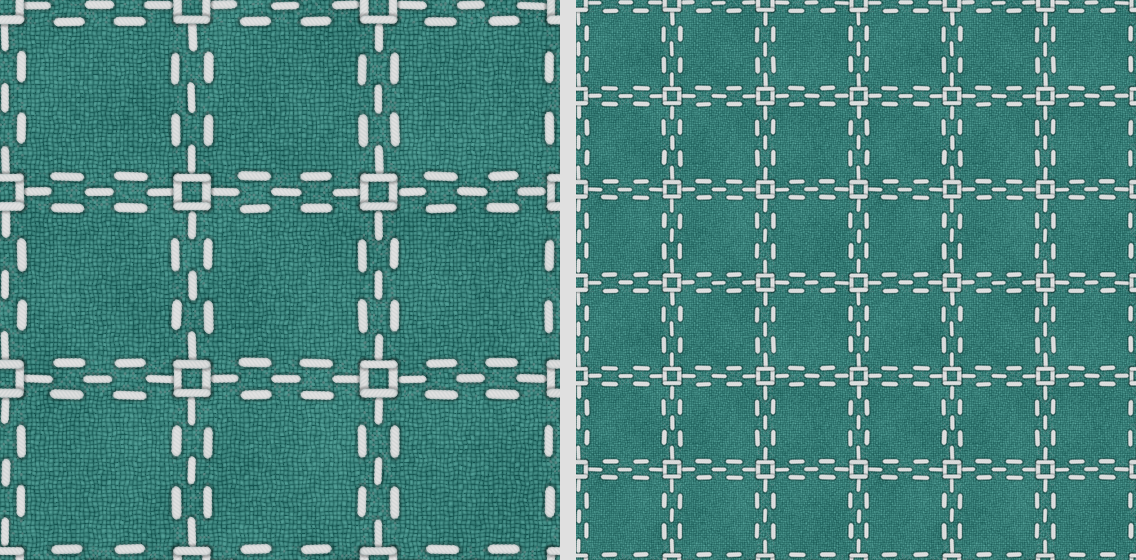
Left: one tile. Right: repeated 2 by 2.
Give the GLSL for this pattern, as a three.js fragment shader.

```glsl
// Teal plain-weave cloth with a three by three grid of white hand stitching.
// Each grid line is three staggered rows of running stitch, with a stitched
// square at every crossing; wrapping hashes and gradient noise vary the cloth.
varying vec2 vUv;

const float PI = 3.14159265;
const float CELLS = 3.0;
const float THREADS = 126.0;
const vec2 GRID_ORIGIN = vec2(0.0095, -0.0095);
const vec3 CLOTH_DARK = vec3(0.13, 0.39, 0.37);
const vec3 CLOTH_LIGHT = vec3(0.28, 0.57, 0.54);
const vec3 PINHOLE = vec3(0.39, 0.55, 0.54);
const vec3 YARN_SHADE = vec3(0.62, 0.69, 0.69);
const vec3 YARN_LIGHT = vec3(0.86, 0.865, 0.865);

float hash(vec2 p) {
  vec3 q = fract(p.xyx * 0.1031);
  q += dot(q, q.yzx + 33.33);
  return fract((q.x + q.y) * q.z);
}

float corner(vec2 cell, vec2 offset, float period, float seed) {
  float angle = 2.0 * PI * hash(mod(cell, period) + seed);
  return dot(vec2(cos(angle), sin(angle)), offset);
}

// Gradient noise, about -0.7 to 0.7, repeating after a whole period.
float gradientNoise(vec2 uv, float period, float seed) {
  vec2 p = uv * period;
  vec2 i = floor(p);
  vec2 f = p - i;
  vec2 s = f * f * f * (f * (f * 6.0 - 15.0) + 10.0);
  vec2 e = vec2(1.0, 0.0);
  float low = mix(corner(i, f, period, seed), corner(i + e, f - e, period, seed), s.x);
  float high = mix(corner(i + e.yx, f - e.yx, period, seed),
                   corner(i + 1.0, f - 1.0, period, seed), s.x);
  return mix(low, high, s.y);
}

// Plain weave: rounded threads that alternately pass over and under.
vec3 cloth(vec2 uv, float laneMask) {
  vec2 sway = vec2(gradientNoise(uv, 42.0, 11.0), gradientNoise(uv, 42.0, 23.0));
  vec2 p = uv * THREADS + 0.6 * sway;
  vec2 knot = mod(floor(p), THREADS);
  vec2 f = fract(p) - 0.5;
  float warpOnTop = mod(knot.x + knot.y, 2.0);
  vec2 local = mix(f, f.yx, warpOnTop);
  float body = sqrt(max(cos(PI * local.y), 0.0));
  float crown = 0.45 + 0.55 * cos(PI * local.x);
  float tone = 1.5 * body * crown - 0.42;
  tone += 0.16 * (warpOnTop - 0.5) + 0.35 * (hash(knot + 5.0) - 0.5);
  tone += 0.25 * gradientNoise(uv, 6.0, 37.0) + 0.3 * gradientNoise(uv, 150.0, 51.0);
  vec3 color = mix(CLOTH_DARK, CLOTH_LIGHT, clamp(tone, -0.35, 1.25));

  // Pale pinholes where the needle has spread the threads.
  vec2 gap = fract(p + 0.5) - 0.5;
  vec2 gapId = mod(floor(p + 0.5), THREADS);
  float hole = smoothstep(0.45, 0.15, length(gap)) * step(0.68, hash(gapId + 71.0));
  return mix(color, PINHOLE, 0.8 * hole * laneMask);
}

// One yarn stitch lying along x, laid over the colour below it.
vec3 addStitch(vec3 below, vec2 p, vec2 halfSize, float wobble, float seed) {
  vec3 r = vec3(hash(vec2(seed, 3.0)), hash(vec2(seed, 17.0)), hash(vec2(seed, 29.0))) - 0.5;
  p -= wobble * vec2(0.018, 0.008) * r.xy;
  p.y += wobble * 0.09 * r.z * p.x;
  float width = halfSize.y * (1.0 + 0.18 * r.y);
  float len = halfSize.x * (1.0 + 0.12 * wobble * r.z);
  float twist = sin(285.0 * (p.x + 0.8 * p.y) + 6.0 * r.x);
  float capStart = len - 1.3 * width;
  vec2 cap = vec2(max(abs(p.x) - capStart, 0.0) / 1.3, p.y);
  float d = length(cap) - width + 0.0012 * twist;
  float cover = smoothstep(0.004, -0.004, d);
  float shadow = 0.28 * smoothstep(0.022, 0.0, d);
  float edge = clamp(1.0 + d / width, 0.0, 1.0);
  float light = 1.0 - 0.75 * edge * edge * edge * edge + 0.13 * twist + 0.12 * r.x;
  vec3 yarn = mix(YARN_SHADE, YARN_LIGHT, clamp(light, 0.0, 1.1));
  return mix(below * (1.0 - shadow), yarn, cover);
}

// Staggered running stitches between two crossings; p.x runs along the line.
vec3 addBand(vec3 color, vec2 p, vec2 cell, float seed) {
  float side = p.y < 0.0 ? -1.0 : 1.0;
  float lineSeed = seed + 41.0 * cell.x + 149.0 * cell.y;
  for (int i = 0; i < 5; i++) {
    float n = float(i);
    float outer = mod(n, 2.0);
    vec2 center = vec2(0.5 + 0.164 * (n - 2.0), 0.086 * side * outer);
    vec2 halfSize = mix(vec2(0.079, 0.022), vec2(0.087, 0.025), outer);
    color = addStitch(color, p - center, halfSize, 1.0, lineSeed + 7.0 * n + side * outer);
  }
  return color;
}

// Four stitches forming a square around a crossing.
vec3 addSquare(vec3 color, vec2 p, vec2 cell) {
  float seed = 600.0 + 31.0 * cell.x + 113.0 * cell.y;
  vec2 inset = abs(p) - 0.077;
  vec2 side = sign(p);
  color = addStitch(color, vec2(p.y, inset.x), vec2(0.1, 0.023), 0.2, seed + side.x);
  return addStitch(color, vec2(p.x, inset.y), vec2(0.1, 0.023), 0.2, seed + 9.0 + side.y);
}

void main() {
  vec2 grid = (vUv - GRID_ORIGIN) * CELLS;
  vec2 cell = mod(floor(grid), CELLS);
  vec2 crossing = mod(floor(grid + 0.5), CELLS);
  vec2 along = fract(grid);
  vec2 across = fract(grid + 0.5) - 0.5;
  float lane = min(abs(across.x), abs(across.y));
  vec3 color = cloth(vUv, smoothstep(0.115, 0.085, lane));
  color = addBand(color, vec2(along.x, across.y), vec2(cell.x, crossing.y), 50.0);
  color = addBand(color, vec2(along.y, across.x), vec2(cell.y, crossing.x), 1300.0);
  color = addSquare(color, across, crossing);
  gl_FragColor = vec4(color, 1.0);
}
```
